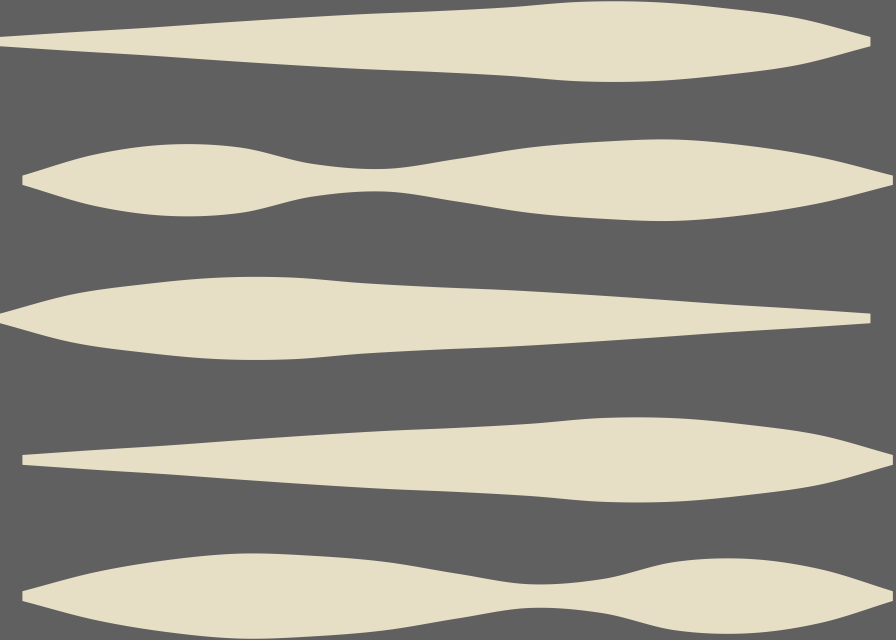
Give the GLSL for this pattern, as a WebGL 2 fragment shader.

```glsl
#version 300 es
precision highp float;

uniform vec2 u_resolution;
out vec4 fragColor;

const vec3 GREY = vec3(0.377, 0.377, 0.377);
const vec3 CREAM = vec3(0.906, 0.870, 0.775);

const int ROWS = 5;
const int KNOTS = 13;
const float TOP_ROW = 0.9350;
const float ROW_STEP = 0.2166;
const float BLADE_LENGTH = 0.9715;
const float HALF_WIDTH = 0.0639;

// Half-width profiles from tip to tip, relative to HALF_WIDTH
const float TAPER[KNOTS] = float[](0.114, 0.229, 0.334, 0.457, 0.571, 0.671,
    0.743, 0.837, 0.971, 0.966, 0.814, 0.571, 0.114);
const float WAIST[KNOTS] = float[](0.114, 0.629, 0.871, 0.800, 0.400, 0.277,
    0.523, 0.800, 0.943, 0.994, 0.843, 0.557, 0.114);

// Per row: left end, vertical nudge, thickness
const vec3 ROW_SHAPE[ROWS] = vec3[](
    vec3(0.000, 0.0000, 1.000),
    vec3(0.025, 0.0000, 1.000),
    vec3(0.000, 0.0007, 1.030),
    vec3(0.025, -0.0038, 1.055),
    vec3(0.025, 0.0000, 1.045));

// Smooth curve through evenly spaced knots, extended straight at the ends
float spline(float knots[KNOTS], float t) {
    float s = clamp(t, 0.0, 1.0) * float(KNOTS - 1);
    int i = min(int(s), KNOTS - 2);
    float f = s - float(i);
    float b = knots[i];
    float c = knots[i + 1];
    float a = i > 0 ? knots[max(i - 1, 0)] : 2.0 * b - c;
    float d = i < KNOTS - 2 ? knots[min(i + 2, KNOTS - 1)] : 2.0 * c - b;
    return b + 0.5 * f * (c - a + f * (2.0 * a - 5.0 * b + 4.0 * c - d
        + f * (3.0 * (b - c) + d - a)));
}

// Antialiased coverage from a signed inside distance
float coverage(float inside, float pixel) {
    return clamp(inside / pixel + 0.5, 0.0, 1.0);
}

// One blade: q.x runs along it from the left end, q.y is off its axis
float blade(vec2 q, bool waisted, bool flipped, float thickness, vec2 pixel) {
    float t = q.x / BLADE_LENGTH;
    if (flipped) t = 1.0 - t;
    float profile = waisted ? spline(WAIST, t) : spline(TAPER, t);
    float side = coverage(HALF_WIDTH * thickness * profile - abs(q.y), pixel.y);
    float ends = coverage(min(q.x, BLADE_LENGTH - q.x), pixel.x);
    return side * ends;
}

void main() {
    vec2 pixel = 1.0 / u_resolution;
    vec2 uv = gl_FragCoord.xy * pixel;

    // Stack the rows from top to bottom
    float mask = 0.0;
    for (int i = 0; i < ROWS; i++) {
        vec3 shape = ROW_SHAPE[i];
        vec2 start = vec2(shape.x, TOP_ROW - ROW_STEP * float(i) + shape.y);
        bool waisted = i % 3 == 1;
        bool flipped = i > 0 && i % 2 == 0;
        mask = max(mask, blade(uv - start, waisted, flipped, shape.z, pixel));
    }

    fragColor = vec4(mix(GREY, CREAM, mask), 1.0);
}
```
